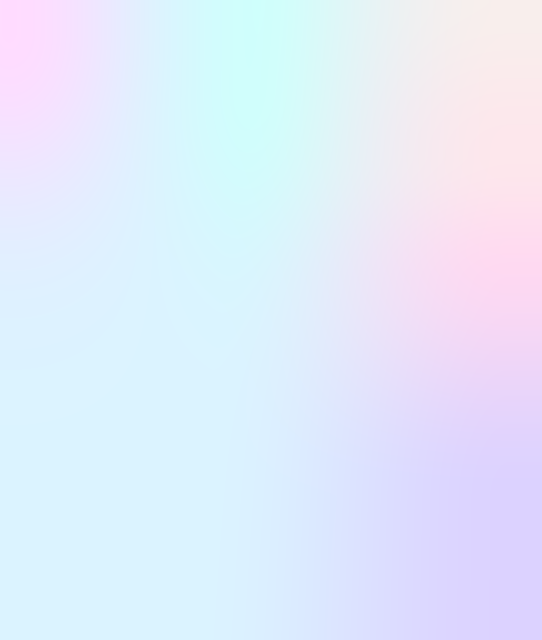
A Shadertoy shader for this background:

```glsl
// Soft pastel mesh gradient: pale sky with pink and mint glows and a warm-to-violet right side.

// Colours
const vec3 SKY    = vec3(0.860, 0.953, 1.000);
const vec3 ROSE   = vec3(1.000, 0.860, 1.000);
const vec3 MINT   = vec3(0.810, 1.000, 0.988);
const vec3 VIOLET = vec3(0.862, 0.824, 1.000);
const vec3 PINK   = vec3(1.000, 0.850, 0.945);
const vec3 PEACH  = vec3(0.992, 0.905, 0.925);
const vec3 IVORY  = vec3(0.972, 0.935, 0.925);

// Glow centres and radii, as fractions of the canvas
const vec2 ROSE_CENTRE = vec2(0.02, 0.95);
const vec2 ROSE_RADIUS = vec2(0.23, 0.27);
const vec2 MINT_CENTRE = vec2(0.50, 0.86);
const vec2 MINT_RADIUS = vec2(0.20, 0.26);

// Left edge of the side veil at the bottom and top, and where it becomes full
const vec2  VEIL_START = vec2(0.35, 0.44);
const float VEIL_FULL  = 0.94;

// Gaussian glow that keeps its strength above its centre
float glow(vec2 uv, vec2 centre, vec2 radius) {
    vec2 offset = (vec2(uv.x, min(uv.y, centre.y)) - centre) / radius;
    return exp(-dot(offset, offset));
}

// Vertical colour ramp of the right side, from violet up to ivory
vec3 sideRamp(float height) {
    vec3 colour = mix(VIOLET, PINK, smoothstep(0.22, 0.62, height));
    colour = mix(colour, PEACH, smoothstep(0.56, 0.76, height));
    return mix(colour, IVORY, smoothstep(0.76, 1.0, height));
}

void mainImage(out vec4 fragColor, in vec2 fragCoord) {
    vec2 uv = fragCoord / iResolution.xy;

    // Sky with its two glows
    vec3 colour = mix(SKY, ROSE, glow(uv, ROSE_CENTRE, ROSE_RADIUS));
    colour = mix(colour, MINT, glow(uv, MINT_CENTRE, MINT_RADIUS));

    // Veil fading in towards the right
    float veilStart = mix(VEIL_START.x, VEIL_START.y, uv.y);
    float veil = smoothstep(veilStart, VEIL_FULL, uv.x);
    colour = mix(colour, sideRamp(uv.y), veil);

    fragColor = vec4(colour, 1.0);
}
```
